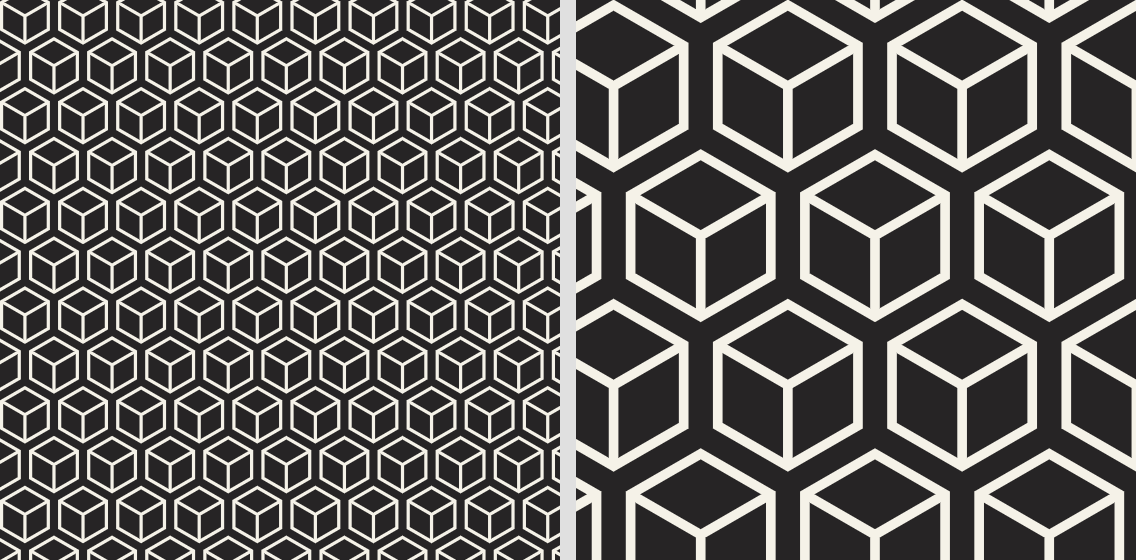
Left: the whole. Right: its middle third, enlarged.
Write a Shadertoy shader that draws this pattern.

```glsl
// Staggered rows of outlined hexagonal cubes in cream on charcoal.

#define PITCH       0.10373              // distance between cubes in a row
#define ROW_STEP    0.08902              // distance between rows
#define ANCHOR      vec2(0.5113, 0.5264) // centre of one cube
#define APOTHEM     0.0446               // cube centre to outer side edge
#define LINE_WIDTH  0.00575
#define CHARCOAL    vec3(0.149, 0.141, 0.145)
#define CREAM       vec3(0.960, 0.950, 0.910)

const vec2 SLOPE = vec2(0.8660254, 0.5); // unit vector at 30 degrees

// Signed distance to a pointy-topped hexagon with sharp corners.
float hexagon(vec2 p, float apothem) {
    p = abs(p);
    return max(p.x, dot(p, SLOPE.yx)) - apothem;
}

// Distance to a ray that starts at the centre.
float ray(vec2 p, vec2 direction) {
    return length(p - direction * max(dot(p, direction), 0.0));
}

// Signed distance to the strokes of one cube.
float cubeLines(vec2 p) {
    float body = hexagon(p, APOTHEM);
    float outline = max(body, -body - LINE_WIDTH);

    // Two rising edges, folded by symmetry, and one falling edge
    vec2 folded = vec2(abs(p.x), p.y);
    float edges = min(ray(folded, SLOPE), ray(p, vec2(0.0, -1.0)));
    return min(outline, max(edges - 0.5 * LINE_WIDTH, body));
}

// Offset from the centre of the enclosing repeat.
vec2 repeatCell(vec2 p, vec2 size) {
    return (fract(p / size + 0.5) - 0.5) * size;
}

void mainImage(out vec4 fragColor, in vec2 fragCoord) {
    vec2 p = fragCoord / iResolution.y - ANCHOR;
    float pixel = 1.0 / iResolution.y;

    // Two interleaved grids form the staggered rows
    vec2 cell = vec2(PITCH, 2.0 * ROW_STEP);
    float d = min(cubeLines(repeatCell(p, cell)),
                  cubeLines(repeatCell(p + 0.5 * cell, cell)));

    float ink = clamp(0.5 - d / pixel, 0.0, 1.0);
    fragColor = vec4(mix(CHARCOAL, CREAM, ink), 1.0);
}
```
